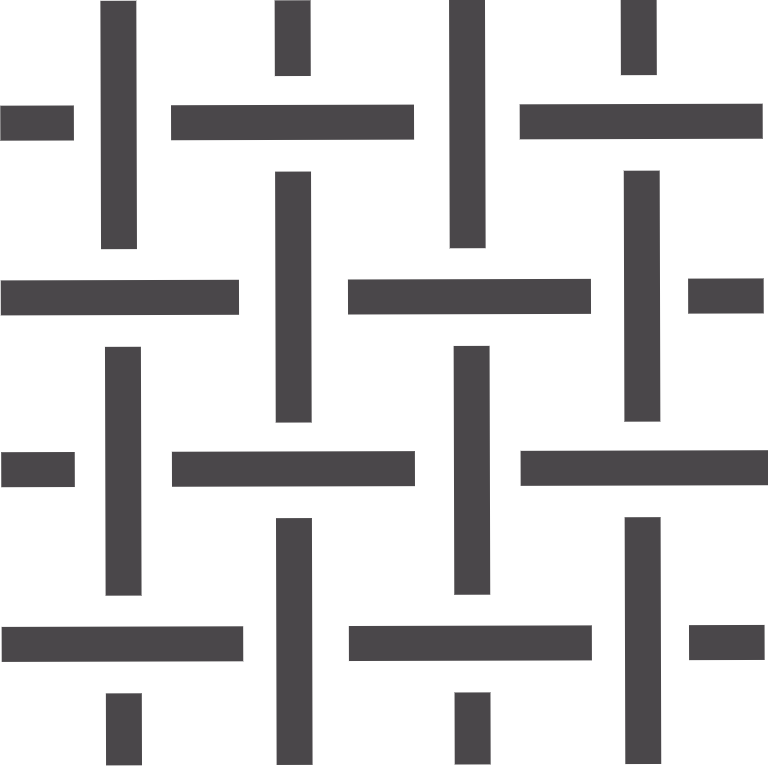
This pattern is drawn by a Shadertoy shader. Its source:

```glsl
// Basket weave of dark bars on white: two repeats across and two down.
// Loops lay four columns and four rows of bars, alternate lanes staggered,
// in a slightly tilted frame that trims the bars, with small print slips.

const vec3 PAPER = vec3(1.0);
const vec3 INK = vec3(0.29, 0.28, 0.29);
const vec2 PITCH = vec2(0.4540, 0.4512);    // size of one repeat
const vec2 FRAME_LO = vec2(0.0, 0.0014);    // trimmed area
const vec2 FRAME_HI = vec2(0.9934, 0.9970);
const float TILT = 0.0026;

// Distance to a bar lying along x from span.x to span.y, centred on lane.
float barDistance(vec2 p, float lane, vec2 span, float halfWidth) {
    float along = abs(p.x - 0.5 * (span.x + span.y)) - 0.5 * (span.y - span.x);
    return max(along, abs(p.y - lane) - halfWidth);
}

// Position of lane i, where odd lanes sit stagger beyond the even ones.
float lanePosition(int i, float first, float stagger, float pitch) {
    return first + float(i / 2) * pitch + float(i % 2) * stagger;
}

// Ends of a bar, trimmed by the frame.
vec2 trimmedSpan(float centre, float halfLength, float lo, float hi) {
    return vec2(max(centre - halfLength, lo), min(centre + halfLength, hi));
}

float rowBars(vec2 p) {
    float d = 1.0;
    for (int i = 0; i < 4; i++) {
        float lane = lanePosition(i, 0.1604, 0.2275, PITCH.y);
        float start = i % 2 == 0 ? 0.3805 : 0.1563;
        for (int n = -1; n <= 2; n++) {
            float centre = start + float(n) * PITCH.x;
            // Bars cut by the sides reach further inwards.
            float halfLength = 0.1582 + 0.0111 * step(0.5, abs(centre - 0.5));
            vec2 span = trimmedSpan(centre, halfLength, FRAME_LO.x, FRAME_HI.x);
            // One bar overruns the frame and one falls short.
            if (i == 2 && n == 1) span.y += 0.01;
            if (i == 1 && n == 0) span.y -= 0.0043;
            d = min(d, barDistance(p, lane, span, 0.0228));
        }
    }
    return d;
}

float columnBars(vec2 p) {
    float d = 1.0;
    for (int i = 0; i < 4; i++) {
        float lane = lanePosition(i, 0.1589, 0.2221, PITCH.x);
        bool even = i % 2 == 0;
        float start = even ? 0.1628 : 0.3878;
        float halfLength = even ? 0.1620 : 0.1634;
        for (int n = -1; n <= 2; n++) {
            float centre = start + float(n) * PITCH.y;
            vec2 span = trimmedSpan(centre, halfLength, FRAME_LO.y, FRAME_HI.y);
            // Most bars touching the top have slipped to the left.
            float slip = centre < 0.2 && i != 1 ? (even ? 0.0048 : 0.0034) : 0.0;
            d = min(d, barDistance(p.yx, lane - slip, span, 0.0234));
        }
    }
    return d;
}

void mainImage(out vec4 fragColor, in vec2 fragCoord) {
    // Canvas coordinates measured from the top left, then tilted.
    vec2 uv = fragCoord / iResolution.xy;
    vec2 p = vec2(uv.x, 1.0 - uv.y);
    p += TILT * vec2(-p.y, p.x);

    // Edges smoothed over one pixel.
    float pixel = 1.0 / min(iResolution.x, iResolution.y);
    float d = min(rowBars(p), columnBars(p));
    float ink = clamp(0.5 - d / pixel, 0.0, 1.0);
    fragColor = vec4(mix(PAPER, INK, ink), 1.0);
}
```
